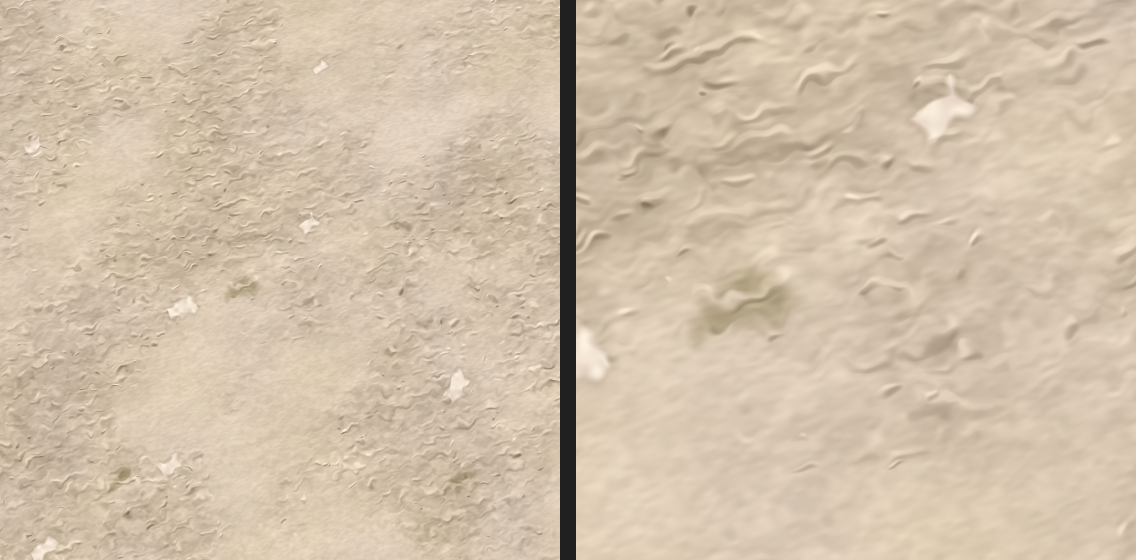
Left: the whole. Right: its middle third, enlarged.
Give the GLSL for this texture, as a Shadertoy shader.

```glsl
// Dry sandy ground with slanted grain, worn smooth patches, small flecks and pale scraps.

float hash(vec2 p) {
    vec3 h = fract(vec3(p.xyx) * 0.1031);
    h += dot(h, h.yzx + 33.33);
    return fract((h.x + h.y) * h.z);
}

float noise(vec2 p) {
    vec2 cell = floor(p), f = fract(p);
    f = f * f * (3.0 - 2.0 * f);
    float low = mix(hash(cell), hash(cell + vec2(1, 0)), f.x);
    float high = mix(hash(cell + vec2(0, 1)), hash(cell + vec2(1, 1)), f.x);
    return mix(low, high, f.y);
}

float fbm(vec2 p) {
    float sum = 0.0, amp = 0.533;
    for (int i = 0; i < 4; i++) {
        sum += amp * noise(p);
        p = mat2(1.6, 1.2, -1.2, 1.6) * p + 7.3;
        amp *= 0.5;
    }
    return sum;
}

vec2 turn(vec2 p, float angle) {
    float c = cos(angle), s = sin(angle);
    return vec2(c * p.x + s * p.y, c * p.y - s * p.x);
}

// Scattered chips: a dark underside with a lit upper edge.
float flecks(vec2 p, float density) {
    float tone = 0.0;
    vec2 home = floor(p);
    for (int y = -1; y <= 1; y++)
    for (int x = -1; x <= 1; x++) {
        vec2 cell = home + vec2(x, y);
        float pick = hash(cell + 51.7);
        vec2 centre = cell + vec2(hash(cell + 3.1), hash(cell + 17.9));
        vec2 radius = vec2(0.14, 0.2) + vec2(0.24, 0.2) * hash(cell + 29.3);
        vec2 d = turn((p - centre) / radius, 0.8 * (hash(cell + 37.7) - 0.3));
        float present = smoothstep(0.0, 0.1, density - pick);
        float dark = smoothstep(1.2, 0.2, length(d));
        float light = smoothstep(1.2, 0.2, length(d - vec2(0.3, 1.2)));
        vec2 strength = vec2(hash(cell + 71.3), hash(cell + 83.9));
        tone += present * (0.13 * strength.x * light - 0.2 * strength.y * dark);
    }
    return tone;
}

void mainImage(out vec4 fragColor, in vec2 fragCoord) {
    vec2 uv = fragCoord / iResolution.xy;

    // Grain gets finer with distance and follows one slanted direction
    vec2 ground = uv + vec2(0.0, 0.25 * uv.y * uv.y);
    vec2 slant = turn(ground, 0.42);
    vec2 warp = vec2(noise(uv * 55.0), noise(uv * 55.0 + 40.0)) - 0.5;
    vec2 bend = vec2(noise(uv * 110.0 + 9.0), noise(uv * 110.0 + 70.0)) - 0.5;
    vec2 grain = slant + 0.014 * warp + 0.008 * bend;

    // Worn pale patches against rougher, darker soil
    float soil = fbm(turn(uv, 0.8) * vec2(4.5, 6.0) + 11.0);
    float rough = smoothstep(0.32, 0.5, soil);
    float tone = 0.017 - 0.12 * (soil - 0.5) - 0.018 * rough;
    tone += 0.085 * (fbm(slant * vec2(11.0, 20.0) + 5.0) - 0.5);

    // Streaked grain in three sizes
    float coarse = noise(grain * vec2(42.0, 95.0)) - 0.5;
    float medium = noise(grain * vec2(85.0, 180.0) + 23.0) - 0.5;
    float fine = noise(slant * vec2(140.0, 270.0) + 61.0) - 0.5;
    tone += mix(0.35, 1.0, rough) * (0.075 * coarse + 0.095 * medium) + 0.05 * fine;

    // Crumbs: ragged shadows and highlights above a noise threshold
    float crumb = noise(grain * vec2(50.0, 105.0) + 90.0);
    float lit = noise((grain - vec2(0.002, 0.006)) * vec2(50.0, 105.0) + 90.0);
    tone += rough * (0.07 * smoothstep(0.66, 0.95, lit) - 0.1 * smoothstep(0.66, 0.95, crumb));

    // Flecks gather in loose clusters
    float cluster = smoothstep(0.4, 0.75, noise(uv * 11.0 + 80.0));
    float density = mix(0.04, 0.2, rough) + 0.25 * cluster * rough;
    tone += flecks(grain * vec2(36.0, 88.0), density);

    vec3 color = vec3(0.826, 0.757, 0.67) + tone;
    color += vec3(0.0, 0.0, -0.05) * (fbm(uv * 9.0 + 31.0) - 0.5);

    // Broken olive tufts
    for (int i = 0; i < 3; i++) {
        float n = float(i);
        vec2 centre = vec2(fract(0.21 + 0.61 * n), 0.14 + 0.17 * n * (n - 1.0));
        vec2 d = turn(uv - centre, 0.6) / vec2(0.045, 0.02);
        float cover = smoothstep(1.2, 0.2, length(d) + 1.3 * (noise(grain * vec2(60.0, 110.0)) - 0.4));
        color = mix(color, vec3(0.55, 0.49, 0.35) + 1.5 * tone, 0.6 * cover);
    }

    // Pale torn scraps, smaller towards the top
    for (int i = 0; i < 7; i++) {
        float n = float(i);
        vec2 centre = fract(vec2(0.55, 0.6) + n * vec2(0.7549, 0.5698));
        float size = mix(0.029, 0.009, centre.y) * (0.7 + 0.6 * hash(vec2(n, 4.0)));
        vec2 d = turn(uv - centre, 0.3 + 0.7 * hash(vec2(n, 9.0))) / size;
        d += 0.6 * (vec2(noise(uv * 95.0), noise(uv * 95.0 + 50.0)) - 0.5);
        vec2 edge = abs(d) - vec2(0.95, 0.45);
        float dist = length(max(edge, 0.0)) + min(max(edge.x, edge.y), 0.0);
        color -= 0.06 * smoothstep(0.5, 0.0, dist);
        vec3 paper = mix(vec3(1.0, 0.96, 0.89), vec3(0.89, 0.81, 0.75), noise(uv * 130.0 + n));
        color = mix(color, paper, smoothstep(0.2, -0.1, dist));
    }

    fragColor = vec4(clamp(color, 0.0, 1.0), 1.0);
}
```
